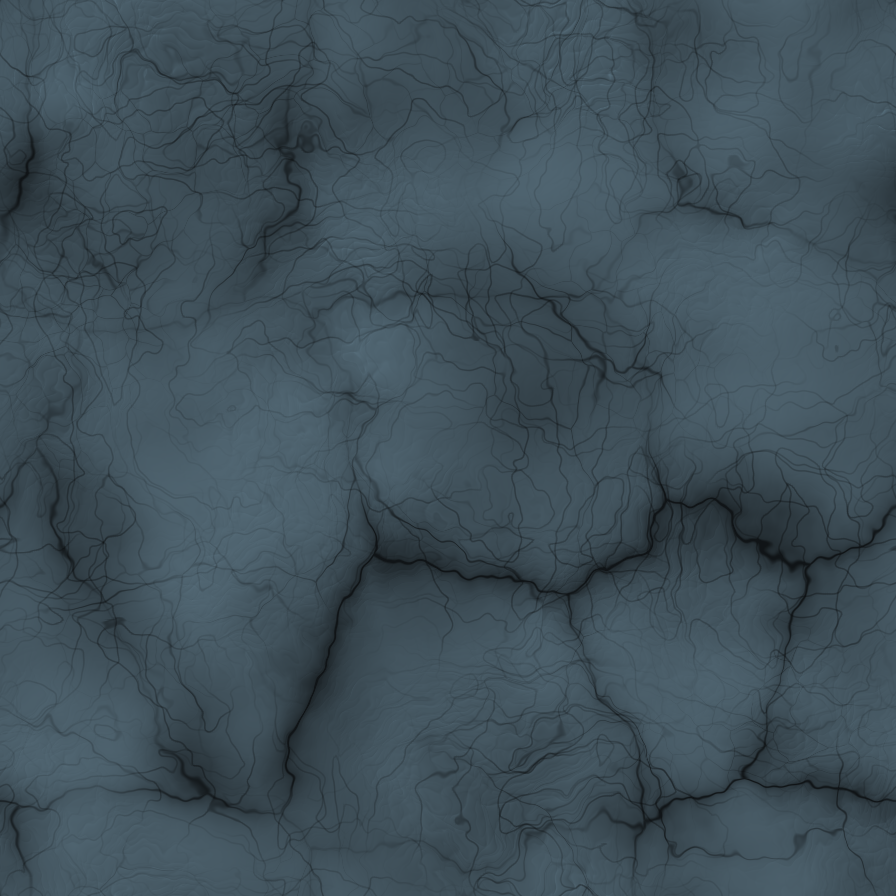
Reproduce this texture procedurally as a WebGL 2 fragment shader.

```glsl
#version 300 es
precision highp float;
precision highp int;
// Dark blue-grey leathery skin: cloudy tone, embossed creases and ragged cracks.
// Cracks are warped Voronoi borders, creases are folded gradient noise lit from the
// upper left. Every lattice wraps on a whole period, so the canvas tiles.

#define TINT vec3(0.79, 1.0, 1.12)
#define BASE_TONE 0.362
#define TOP_TONE 0.405
#define CLOUD_DEPTH 0.28
#define HALO_DEPTH 0.16
#define HALO_WIDTH 0.07
#define CRACK_WIDTH 0.0035
#define CRACK_DEPTH 0.50
#define VEIN_DEPTH 0.30
#define WARP 0.10
#define RELIEF 0.13
#define GLOSS 0.06

uniform vec2 u_resolution;
out vec4 fragColor;

// Integer hash of a wrapped lattice cell
vec2 hash2(vec2 cell, vec2 period, int seed) {
    uvec3 v = uvec3(uvec2(mod(cell + 0.5, period)), uint(seed));
    v = v * 1664525u + 1013904223u;
    for (int i = 0; i < 2; i++) {
        v.x += v.y * v.z;
        v.y += v.z * v.x;
        v.z += v.x * v.y;
        v ^= v >> 16u;
    }
    return vec2(v.xy & 65535u) / 65536.0;
}

float corner(vec2 cell, vec2 offset, vec2 f, vec2 period, int seed) {
    return dot(hash2(cell + offset, period, seed) * 2.0 - 1.0, f - offset);
}

// Gradient noise that repeats once per unit square
float noise(vec2 p, vec2 period, int seed) {
    p *= period;
    vec2 cell = floor(p), f = p - cell;
    vec2 u = f * f * f * (f * (f * 6.0 - 15.0) + 10.0);
    vec2 e = vec2(0.0, 1.0);
    float low = mix(corner(cell, e.xx, f, period, seed), corner(cell, e.yx, f, period, seed), u.x);
    float high = mix(corner(cell, e.xy, f, period, seed), corner(cell, e.yy, f, period, seed), u.x);
    return 1.4 * mix(low, high, u.y);
}

float fbm(vec2 p, float period, int octaves, float gain, int seed) {
    float sum = 0.0, amp = 0.5;
    for (int i = 0; i < octaves; i++) {
        sum += amp * noise(p, vec2(period), seed + i);
        period *= 2.0;
        amp *= gain;
    }
    return sum;
}

// Gap between the two nearest Voronoi points, zero on cell borders
float borderGap(vec2 p, float period, int seed) {
    p *= period;
    vec2 cell = floor(p);
    float nearest = 9.0, second = 9.0;
    for (int y = -1; y <= 1; y++)
    for (int x = -1; x <= 1; x++) {
        vec2 c = cell + vec2(x, y);
        float d = length(c + hash2(c, vec2(period), seed) - p);
        second = min(second, max(nearest, d));
        nearest = min(nearest, d);
    }
    return (second - nearest) / period;
}

float stroke(float d, float width) {
    return 1.0 - smoothstep(0.0, width + 1.0 / min(u_resolution.x, u_resolution.y), d);
}

// Patchy mask from low-frequency noise
float patches(vec2 p, float period, float lo, float hi, int seed) {
    return smoothstep(lo, hi, noise(p, vec2(period), seed));
}

// Flat plates parted by narrow creases
float plates(vec2 p, vec2 period, int seed) {
    float n = noise(p, period, seed);
    float a = sqrt(n * n + 0.001);
    return a / (a + 0.15);
}

float reliefHeight(vec2 p) {
    vec2 diagonal = vec2(p.x + p.y, p.y - p.x);
    float turn = patches(p, 3.0, -0.15, 0.15, 30);
    float folds = mix(plates(p, vec2(18, 56), 31), plates(p, vec2(52, 17), 32), turn);
    return 0.6 * folds + 0.4 * plates(diagonal, vec2(14, 38), 33) + 0.25 * plates(p, vec2(80), 34);
}

void main() {
    vec2 uv = gl_FragCoord.xy / u_resolution;
    vec2 p = uv + WARP * vec2(fbm(uv, 4.0, 5, 0.57, 1), fbm(uv, 4.0, 5, 0.57, 11));

    // Clouds with a soft ceiling, dark halos along the main cracks
    float mainGap = borderGap(p, 3.0, 20);
    float mainMask = patches(uv, 4.0, -0.2, 0.35, 21);
    float tone = BASE_TONE + CLOUD_DEPTH * fbm(uv, 3.0, 3, 0.5, 40);
    tone -= HALO_DEPTH * mix(0.3, 1.0, mainMask) * exp(-mainGap / HALO_WIDTH);
    float above = tone - TOP_TONE;
    tone = 0.5 * (tone + TOP_TONE - sqrt(above * above + 0.0012));
    float worn = 1.0 - 0.6 * smoothstep(0.29, 0.38, tone);

    // Embossed creases, with smooth areas and a few glossy spots
    vec2 lightStep = vec2(-0.0008, 0.0011);
    float slope = reliefHeight(p) - reliefHeight(p + lightStep);
    float rough = mix(0.2, 1.0, patches(uv, 4.0, -0.2, 0.25, 50));
    float gloss = patches(uv, 4.0, 0.25, 0.65, 51);
    tone += RELIEF * slope * (rough + 0.6 * gloss) * mix(0.6, 1.0, worn);
    float glint = gloss * (0.35 + smoothstep(0.05, 0.35, slope));

    // Thin strands running in loose bundles
    for (int i = 0; i < 6; i++) {
        float along = 3.0 + 2.0 * float(i);
        vec2 period = (i & 1) == 0 ? vec2(along, 17.0) : vec2(17.0, along);
        float n = noise(p, period, 60 + i);
        float steepness = length(vec2(dFdx(n), dFdy(n)) * u_resolution);
        float d = abs(n) / max(steepness, 5.0);
        float mask = patches(uv, 4.0, -0.15, 0.35, 70 + i);
        tone *= 1.0 - VEIN_DEPTH * worn * mask * stroke(d, 0.0006);
    }

    // Branching veins, finer and fainter at each level
    float period = 5.0, depth = 1.3 * VEIN_DEPTH, width = 0.0028;
    for (int i = 0; i < 3; i++) {
        float gap = borderGap(p, period, 80 + i);
        float mask = patches(uv, 4.0, -0.15, 0.4, 90 + i);
        tone *= 1.0 - depth * worn * mask * (stroke(gap, width) + 0.25 * exp(-gap / (4.0 * width)));
        period = period * 2.0 + 1.0;
        depth *= 0.65;
        width *= 0.7;
    }

    // Main cracks with a soft shaded lip
    float lip = 0.3 * exp(-mainGap / (3.0 * CRACK_WIDTH));
    tone *= 1.0 - CRACK_DEPTH * mix(0.15, 1.0, mainMask) * (stroke(mainGap, CRACK_WIDTH) + lip);

    vec3 colour = TINT * max(tone, 0.08) + GLOSS * glint * vec3(0.75, 1.0, 1.15);
    fragColor = vec4(colour, 1.0);
}
```
